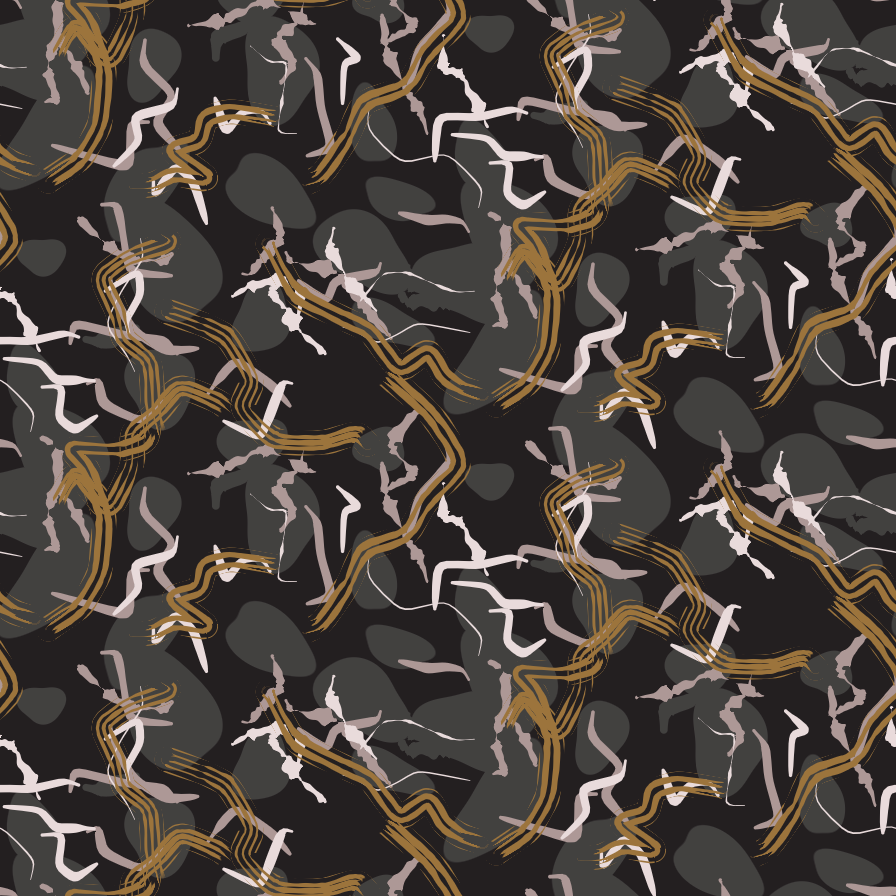
Write a Shadertoy shader that draws this pattern.

```glsl
const vec3 GROUND = vec3(0.137, 0.120, 0.127);
const vec3 GREY = vec3(0.260, 0.253, 0.248);
const vec3 MAUVE = vec3(0.680, 0.595, 0.590);
const vec3 PALE = vec3(0.915, 0.860, 0.860);
const vec3 OCHRE = vec3(0.610, 0.455, 0.235);
const float TILE = 0.5;           // repeat height and column width
const int BLOBS = 18;
const float BLOB_RADIUS = 0.0435;
const int BRUSHES = 7;
const float BRUSH_HALF = 0.0086;
const float HAIR_OFFSET = 0.0135;
const float REACH = 0.02;         // widest ink beside a curve
const int CURVE_PARTS = 5;        // straight parts per curve step
const float CORNER = 2.2;         // higher values tighten the bends
const vec2 SPREAD = vec2(0.7549, 0.5698);
const float TAU = 6.2832;

struct Trace { float side, along, total; };

float hash(vec2 p) {
    vec3 q = fract(p.xyx * 0.1031);
    q += dot(q, q.yzx + 33.33);
    return fract((q.x + q.y) * q.z);
}

// Gradient noise along a line, one line per seed
float gradientNoise(float x, float seed) {
    float i = floor(x), f = x - i;
    float a = (2.5 * hash(vec2(i, seed)) - 1.25) * f;
    float b = (2.5 * hash(vec2(i + 1.0, seed)) - 1.25) * (f - 1.0);
    return mix(a, b, f * f * (3.0 - 2.0 * f));
}

// Shortest offset under a half-drop repeat
vec2 wrapTile(vec2 d) {
    d -= TILE * floor(d.x / TILE + 0.5) * vec2(1.0, 0.5);
    return vec2(d.x, d.y - TILE * floor(d.y / TILE + 0.5));
}

// Nearest point on a random walk smoothed by weighted quadratic curves
Trace traceWalk(vec2 p, float id, int steps, float stepLength, float bend) {
    float heading = TAU * hash(vec2(id, 1.5)), nearest = 9.0;
    vec2 knot = TILE * fract(id * SPREAD), from = knot;
    Trace tr = Trace(9.0, 0.0, 0.0);
    for (int i = 0; i < steps; i++) {
        float turn = heading + bend * (2.0 * hash(vec2(id, float(i) + 3.0)) - 1.0);
        float stride = stepLength * (0.5 + hash(vec2(float(i) + 7.0, id)));
        vec2 next = knot + stride * vec2(cos(turn), sin(turn));
        vec2 to = 0.5 * (knot + next), local = wrapTile(p - knot);
        float span = distance(from, knot) + distance(knot, to);
        if (length(local) < 0.75 * stepLength + REACH) {
            vec2 a = from - knot, start = a, end = to - knot;
            for (int j = 1; j <= CURVE_PARTS; j++) {
                float t = float(j) / float(CURVE_PARTS), u = 1.0 - t;
                vec2 b = (u * u * start + t * t * end) / (u * u + 2.0 * CORNER * t * u + t * t);
                vec2 e = b - a, d = local - a;
                float h = clamp(dot(d, e) / max(dot(e, e), 1e-9), 0.0, 1.0);
                float dist = length(d - e * h);
                if (dist < nearest) {
                    nearest = dist;
                    tr.side = e.x * d.y < e.y * d.x ? -dist : dist;
                    tr.along = tr.total + span * (float(j) - 1.0 + h) / float(CURVE_PARTS);
                }
                a = b;
            }
        }
        tr.total += span;
        from = to;
        knot = next;
    }
    return tr;
}

// Smooth or lumpy, broken single strokes; positive inside
float strokes(vec2 p, float id, int count, int steps, float stepLength, float bend, float halfWidth) {
    float inside = -1.0;
    for (int i = 0; i < count; i++, id++) {
        Trace tr = traceWalk(p, id, steps, stepLength, bend);
        if (abs(tr.side) > REACH) continue;
        float lumpy = step(0.6, hash(vec2(id, 40.0)));
        float n = gradientNoise(tr.along * mix(18.0, 48.0, lumpy), id)
                + lumpy * 0.5 * gradientNoise(tr.along * 130.0, id + 5.0 * sign(tr.side));
        float taper = smoothstep(0.0, 0.03, min(tr.along, tr.total - tr.along));
        float w = halfWidth * mix(0.45, 1.1, taper) * (1.0 + mix(0.6, 2.4, lumpy) * n);
        inside = max(inside, w - abs(tr.side));
    }
    return inside;
}

// Dry brush: strands split by gaps, ragged ends and broken side hairs
float dryBrush(vec2 p, float id) {
    Trace tr = traceWalk(p, id, 8, 0.046, 1.4);
    float v = abs(tr.side), s = tr.along, edge = id + 7.0 * sign(tr.side);
    if (v > REACH) return -1.0;
    float body = BRUSH_HALF + 0.0045 * gradientNoise(s * 20.0, id) + 0.0016 * gradientNoise(s * 75.0, edge);
    float gapCentre = hash(vec2(id, 50.0)) < 0.5 ? 0.0 : 0.0036;
    float gapHalf = 0.0022 - 0.22 * gapCentre + 0.0048 * gradientNoise(s * 9.0, id + 20.0)
                  + 0.0016 * gradientNoise(s * 70.0, id + 30.0);
    float ink = min(body - v, abs(v - gapCentre) - gapHalf);
    float hairHalf = min(0.0009, 0.003 * gradientNoise(s * 30.0, edge + 60.0));
    ink = max(ink, hairHalf - abs(v - HAIR_OFFSET));
    float ragged = max(0.001, 0.012 + 0.034 * gradientNoise(tr.side * 240.0, id + 80.0));
    return min(ink, 0.3 * (min(s, tr.total - s) - ragged));
}

// Rounded, stretched pebble shapes
float blobs(vec2 p) {
    float inside = -1.0;
    for (float id = 1.0; id <= float(BLOBS); id++) {
        float spin = TAU * hash(vec2(id, 90.0)), stretch = mix(0.4, 1.0, hash(vec2(id, 91.0)));
        vec2 axes = BLOB_RADIUS * mix(0.5, 1.4, hash(vec2(id, 92.0))) * vec2(inversesqrt(stretch), sqrt(stretch));
        vec2 q = wrapTile(p - TILE * fract(id * SPREAD + 0.3));
        q = mat2(cos(spin), sin(spin), -sin(spin), cos(spin)) * q / axes;
        if (length(q) > 1.4) continue;
        float angle = atan(q.y, q.x);
        float rim = 1.0 + 0.10 * sin(2.0 * angle + id) + 0.11 * cos(3.0 * angle + 2.0 * id);
        inside = max(inside, (rim - length(q)) * axes.y);
    }
    return inside;
}

void mainImage(out vec4 fragColor, in vec2 fragCoord) {
    vec2 p = fragCoord / iResolution.y;
    float grey = max(blobs(p), strokes(p, 11.0, 4, 3, 0.035, 0.7, 0.009));
    float mauve = strokes(p, 21.0, 20, 4, 0.037, 1.35, 0.0043);
    float pale = strokes(p, 43.0, 13, 4, 0.034, 1.4, 0.0041);
    pale = max(pale, strokes(p, 61.0, 5, 5, 0.04, 1.1, 0.0008));
    float ochre = -1.0;
    for (int i = 0; i < BRUSHES; i++) ochre = max(ochre, dryBrush(p, float(i) + 71.0));
    // Layers from back to front
    vec4 cover = clamp(vec4(grey, mauve, pale, ochre) * iResolution.y + 0.5, 0.0, 1.0);
    vec3 color = mix(mix(GROUND, GREY, cover.x), MAUVE, cover.y);
    fragColor = vec4(mix(mix(color, PALE, cover.z), OCHRE, cover.w), 1.0);
}
```
